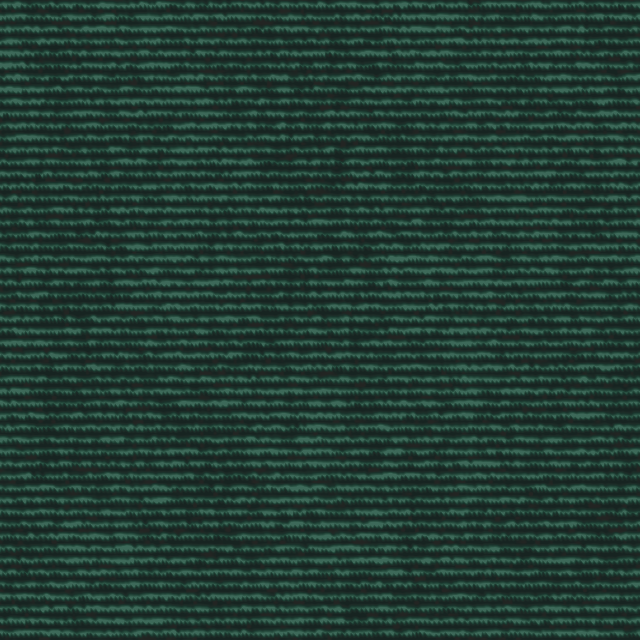
Write a WebGL 2 fragment shader that draws this texture.

```glsl
#version 300 es
precision highp float;
// Ribbed woven cloth: horizontal rows of green yarn over dark gaps.
// A triangle wave makes each row; smooth hashed noise varies the stitches,
// and the resulting lightness is looked up in a six-colour ramp.

uniform vec2 u_resolution;
out vec4 fragColor;

const float TAU = 6.2831853;
const float ROWS = 53.0;
const float STITCHES = 136.0;
const float ROW_SHIFT = 0.09;
const vec3 RUST_FLECK = vec3(0.17, 0.15, 0.14);

// Yarn colours from the gaps to the highlights, and the lightness of each.
const vec3 YARN[6] = vec3[6](
    vec3(0.09, 0.14, 0.13), vec3(0.11, 0.17, 0.15), vec3(0.10, 0.20, 0.17),
    vec3(0.13, 0.27, 0.22), vec3(0.18, 0.34, 0.28), vec3(0.24, 0.41, 0.35));
const float STOPS[6] = float[6](0.09, 0.28, 0.47, 0.65, 0.83, 0.97);

// Integer hash of a lattice cell, from 0 to 1.
float hash(vec2 cell) {
    uvec2 q = uvec2(ivec2(cell)) * uvec2(1597334673u, 3812015801u);
    uint n = (q.x ^ q.y) * 1597334673u;
    n = (n ^ (n >> 15)) * 2246822519u;
    n ^= n >> 13;
    return float(n & 65535u) / 65535.0;
}

// Smooth value noise, from -1 to 1.
float noise(vec2 p) {
    vec2 cell = floor(p);
    vec2 f = fract(p);
    f = f * f * (3.0 - 2.0 * f);
    float low = mix(hash(cell), hash(cell + vec2(1, 0)), f.x);
    float high = mix(hash(cell + vec2(0, 1)), hash(cell + vec2(1, 1)), f.x);
    return 2.0 * mix(low, high, f.y) - 1.0;
}

// Noise along one row, independent of the rows beside it.
float rowNoise(float x, float row, float seed) {
    return noise(vec2(x, row + seed));
}

vec3 yarnColour(float lightness) {
    vec3 colour = YARN[0];
    for (int i = 1; i < 6; i++) {
        float blend = clamp((lightness - STOPS[i - 1]) / (STOPS[i] - STOPS[i - 1]), 0.0, 1.0);
        colour = mix(colour, YARN[i], blend);
    }
    return colour;
}

// Lightness of the weave; x counts stitches and y counts rows.
float weave(vec2 p) {
    float row = floor(p.y);
    float across = fract(p.y) - 0.5;
    float body = cos(across * TAU * 0.5);

    // Lean and crowd the stitches, then scallop the row edges.
    float x = p.x + 0.7 * across + 0.35 * rowNoise(p.x * 0.3, row, 300.0);
    float stitch = cos(TAU * x);
    float wobble = 0.05 * stitch + 0.10 * rowNoise(x, row, 100.0);
    float ridge = 1.0 - 2.0 * abs(across + wobble * body);

    // Uneven dye: single stitches, short runs and threads down the cloth.
    float shade = 0.09 * stitch + 0.20 * rowNoise(x, row, 500.0)
                + 0.10 * rowNoise(x * 0.25, row, 700.0);
    float streak = 0.07 * noise(vec2(p.x * 0.6, p.y * 0.12))
                 + 0.04 * noise(vec2(p.x * 0.08, p.y * 0.1) + 40.0);
    float grain = 0.08 * noise(p * vec2(1.3, 3.0) + 900.0);
    return ridge + shade * body + streak + grain;
}

void main() {
    vec2 uv = gl_FragCoord.xy / u_resolution;
    vec2 p = uv * vec2(STITCHES, ROWS) - vec2(0.0, ROW_SHIFT);
    p.y += 1.0; // keeps lattice cells positive

    float lightness = weave(p);
    vec3 colour = yarnColour(lightness);

    // Faint warm fibres in the dark gaps.
    float gap = 1.0 - smoothstep(0.1, 0.5, lightness);
    float fleck = smoothstep(0.3, 0.9, noise(p * vec2(0.7, 2.0) + 1500.0));
    colour = mix(colour, RUST_FLECK, 0.6 * gap * fleck);

    fragColor = vec4(colour, 1.0);
}
```
